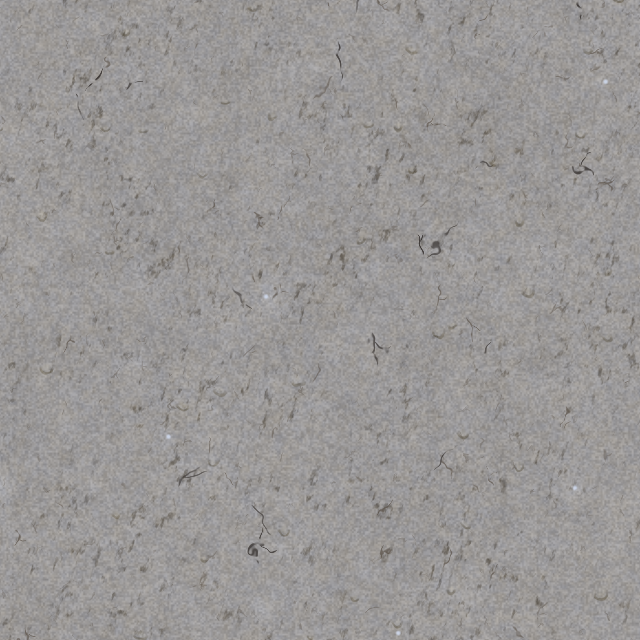
Reproduce this texture procedurally as a WebGL 2 fragment shader.

```glsl
#version 300 es
precision highp float;
// Weathered grey mud plaster with fine grain, short brown cracks, pits and pale mineral spots.
uniform vec2 u_resolution;
out vec4 fragColor;

vec3 hash3(vec2 cell, float seed) {
    uvec3 v = uvec3(ivec3(vec3(floor(cell), seed) + 512.0));
    v = v * 1664525u + 1013904223u;
    v.x += v.y * v.z; v.y += v.z * v.x; v.z += v.x * v.y;
    v ^= v >> 16u;
    v.x += v.y * v.z; v.y += v.z * v.x; v.z += v.x * v.y;
    return vec3(v >> 8u) / 16777216.0;
}

float noise(vec2 p, float seed) {
    vec2 i = floor(p), f = fract(p);
    f = f * f * (3.0 - 2.0 * f);
    return mix(mix(hash3(i, seed).x, hash3(i + vec2(1, 0), seed).x, f.x),
               mix(hash3(i + vec2(0, 1), seed).x, hash3(i + vec2(1, 1), seed).x, f.x), f.y);
}

float fbm(vec2 p, float seed) {
    return 0.55 * noise(p, seed) + 0.3 * noise(p * 2.1 + 7.3, seed + 1.0)
         + 0.15 * noise(p * 4.3 + 3.1, seed + 2.0);
}

// Tapered stroke running from -reach to +reach along the given angle from vertical
float stroke(vec2 d, float angle, float reach, float width) {
    vec2 dir = vec2(sin(angle), cos(angle));
    float along = dot(d, dir) / reach;
    float across = abs(dot(d, vec2(dir.y, -dir.x)));
    float taper = max(1.0 - along * along, 0.0);
    float soft = max(0.0011, 0.7 / u_resolution.y);
    return (1.0 - smoothstep(width * taper - soft, width * taper + soft, across))
         * smoothstep(0.0, 0.35, taper);
}

// Scattered crooked cracks, some with a side branch
float cracks(vec2 p, float cells, float chance, float reach, float width, float seed) {
    vec2 bend = vec2(noise(p * 0.9 / reach, seed + 5.0), noise(p * 0.9 / reach, seed + 6.0)) - 0.5;
    bend += 0.4 * (vec2(noise(p * 2.8 / reach, seed + 7.0), noise(p * 2.8 / reach, seed + 8.0)) - 0.5);
    vec2 q = p + bend * reach * 0.9;
    float dark = 0.0;
    for (int y = -1; y <= 1; y++)
    for (int x = -1; x <= 1; x++) {
        vec2 cell = floor(q * cells) + vec2(x, y);
        vec3 place = hash3(cell, seed), form = hash3(cell, seed + 1.0);
        if (place.z > chance) continue;
        vec2 d = q - (cell + place.xy) / cells;
        float angle = 0.2 + (form.x - 0.5) * 1.7;
        float size = reach * mix(0.5, 1.1, form.y);
        float mark = stroke(d, angle, size, width);
        if (form.z > 0.55) {
            float turn = angle + mix(0.8, 1.7, form.y);
            vec2 shift = vec2(sin(turn), cos(turn)) * size * 0.4;
            mark = max(mark, stroke(d - shift, turn, size * 0.5, width * 0.8));
        }
        dark = max(dark, mark * mix(0.5, 1.0, fract(form.z * 7.0)));
    }
    return dark * smoothstep(0.15, 0.5, noise(p * 110.0, seed + 9.0));
}

// Small round pits: x is the shaded rim, y the lit middle
vec2 pits(vec2 p) {
    vec2 result = vec2(0.0);
    p += (vec2(noise(p * 90.0, 40.0), noise(p * 90.0, 41.0)) - 0.5) * 0.006;
    for (int y = -1; y <= 1; y++)
    for (int x = -1; x <= 1; x++) {
        vec2 cell = floor(p * 10.0) + vec2(x, y);
        vec3 place = hash3(cell, 42.0);
        if (place.z > 0.4) continue;
        vec2 d = p - (cell + place.xy) / 10.0;
        float r = length(d), radius = mix(0.005, 0.009, place.z / 0.4);
        float rim = 1.0 - smoothstep(0.0008, 0.0032, abs(r - radius));
        result = max(result, vec2(rim * smoothstep(0.4, -0.8, d.y / radius),
                                  1.0 - smoothstep(0.2, 0.9, r / radius)));
    }
    return result;
}

// Pale spots: x is the soft halo, y the bright crystal in it
vec2 paleSpots(vec2 p) {
    vec2 result = vec2(0.0);
    for (int y = -1; y <= 1; y++)
    for (int x = -1; x <= 1; x++) {
        vec2 cell = floor(p * 6.0) + vec2(x, y);
        vec3 place = hash3(cell, 50.0), form = hash3(cell, 51.0);
        if (place.z > 0.35) continue;
        vec2 d = p - (cell + place.xy) / 6.0;
        float halo = exp(-dot(d, d) / pow(mix(0.009, 0.021, form.x), 2.0));
        float crystal = 1.0 - smoothstep(0.001, 0.0055, length(d + (form.xy - 0.5) * 0.02));
        result = max(result, vec2(halo, crystal * step(0.6, form.z)));
    }
    return result;
}

void main() {
    vec2 p = gl_FragCoord.xy / u_resolution;

    // Sandy ground: fine grain over soft mottling
    float grain = (noise(p * 350.0, 1.0) - 0.5) * 0.105 + (noise(p * 190.0, 2.0) - 0.5) * 0.05;
    float mottle = (fbm(p * 28.0, 3.0) - 0.5) * 0.055 + (fbm(p * 5.0, 6.0) - 0.5) * 0.03;
    vec3 color = vec3(0.611, 0.602, 0.600) + grain + mottle;
    color += vec3(0.010, 0.0, -0.022) * (noise(p * 170.0, 9.0) + noise(p * 60.0, 10.0) - 1.0);

    // Brown smudges, drawn out upright
    vec2 upright = vec2(p.x - 0.25 * p.y, p.y) * vec2(125.0, 72.0);
    float smudge = smoothstep(0.6, 0.9, fbm(upright, 12.0)) * smoothstep(0.3, 0.65, fbm(p * 17.0, 15.0));
    color -= vec3(0.17, 0.18, 0.2) * smudge;

    // Pale spots and pits
    vec2 pale = paleSpots(p), pit = pits(p);
    color += vec3(0.045, 0.052, 0.065) * pale.x * (0.5 + 0.5 * noise(p * 70.0, 18.0));
    color += vec3(0.02, 0.016, 0.0) * pit.y - vec3(0.11, 0.12, 0.15) * pit.x;

    // Cracks from faint flecks to dark open splits
    color = mix(color, vec3(0.40, 0.37, 0.34), 0.5 * cracks(p, 27.0, 0.5, 0.010, 0.0013, 20.0));
    color = mix(color, vec3(0.33, 0.29, 0.25), 0.65 * cracks(p, 12.0, 0.5, 0.020, 0.0014, 60.0));
    color = mix(color, vec3(0.17, 0.15, 0.14), 0.9 * cracks(p, 6.0, 0.4, 0.032, 0.0019, 80.0));

    color = mix(color, vec3(0.82, 0.86, 0.94), 0.85 * pale.y);
    fragColor = vec4(clamp(color, 0.0, 1.0), 1.0);
}
```
